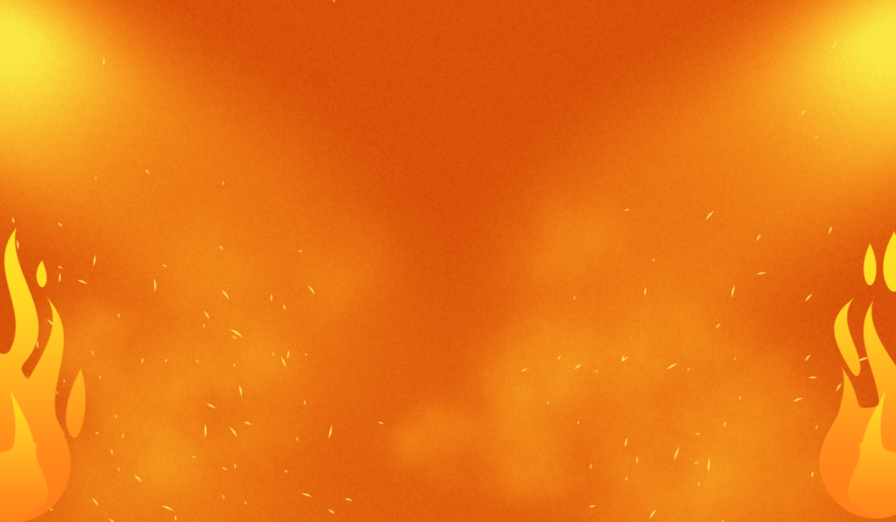
A Shadertoy shader for this background:

```glsl
// Fiery backdrop: two warm corner beams over deep orange, drifting smoke,
// scattered sparks and flat flames at both sides. Beams and smoke build one
// heat field that a colour ramp turns to light; flames are curved tongues.
// Lengths are percent of the canvas width.
#define AMBIENT 0.04
#define CORE_GLOW 0.56
#define BEAM_GLOW 0.46
#define SMOKE_HEAT 0.33
#define SPARK_CHANCE 0.42
#define GRAIN 0.065
#define FLAME_TOP vec3(1.0, 0.87, 0.14)
#define FLAME_BASE vec3(1.0, 0.50, 0.10)
#define SPARK_COLOR vec3(1.0, 0.88, 0.36)

float hash(vec2 p) {
    vec3 q = fract(vec3(p.xyx) * 0.1031);
    q += dot(q, q.yzx + 33.33);
    return fract((q.x + q.y) * q.z);
}

float noise(vec2 p) {
    vec2 i = floor(p), f = fract(p);
    f = f * f * (3.0 - 2.0 * f);
    return mix(mix(hash(i), hash(i + vec2(1, 0)), f.x),
               mix(hash(i + vec2(0, 1)), hash(i + vec2(1, 1)), f.x), f.y);
}

float fbm(vec2 p) {
    float sum = 0.0, amp = 0.5;
    for (int i = 0; i < 4; i++, amp *= 0.5) {
        sum += amp * noise(p);
        p = mat2(1.6, 1.2, -1.2, 1.6) * p + 7.1;
    }
    return sum;
}

vec3 heatColor(float h) {
    h = clamp(h, 0.0, 1.0);
    return vec3(0.98 - 0.15 * pow(1.0 - h, 3.0), 0.30 + 0.60 * h, 0.03 + h * (0.14 + 0.08 * h));
}

// Light from the top corner, bounded by two soft slanted edges
float beamHeat(vec2 m) {
    float d = length(m - vec2(1.0, 53.5));
    float upper = dot(m - vec2(19.5, 58.2), vec2(0.528, 0.848));
    float lower = dot(m - vec2(0.0, 36.0), vec2(-0.515, -0.858));
    float mask = smoothstep(1.5, -13.0, upper) * smoothstep(8.0, -7.0, lower);
    mask *= smoothstep(52.0, 30.0, m.x);
    return mask * (CORE_GLOW * exp(-d * d / 150.0) + BEAM_GLOW * exp(-d / 40.0));
}

// Soft puffs (x, y, radius), broken up by noise
float smoke(vec2 p) {
    const vec3 puffs[12] = vec3[12](
        vec3(16, 10, 8), vec3(26, 14, 7), vec3(9, 20, 4.5), vec3(39, 28, 5),
        vec3(23, 27, 6), vec3(48.8, 9.4, 3.4), vec3(58, 7.4, 3.8), vec3(61, 16, 6),
        vec3(63, 31, 5.5), vec3(75.5, 18, 6.5), vec3(86.5, 10, 6.5), vec3(75, 6, 7));
    vec2 w = p + 4.0 * (vec2(fbm(p * 0.22), fbm(p * 0.22 + 40.0)) - 0.47);
    float sum = 0.0;
    for (int i = 0; i < 12; i++) {
        vec2 d = (w - puffs[i].xy) / puffs[i].z;
        sum += exp(-dot(d, d)) * (1.0 - 0.6 * smoothstep(17.0, 28.0, puffs[i].y));
    }
    return (1.0 - exp(-1.4 * sum)) * (0.35 + 1.1 * fbm(p * 0.16 + 9.0));
}

// Tapered streaks, one per cell, in three grids
float sparks(vec2 p, float px) {
    float light = 0.0;
    for (int i = 0; i < 3; i++) {
        float size = 4.0 + 1.3 * float(i), shift = 7.3 * float(i);
        vec2 g = p / size + shift, id = floor(g);
        vec2 home = (id + 0.5 - shift) * size;
        vec2 jitter = vec2(hash(id + 3.0), hash(id + 19.0)) - 0.5;
        vec2 q = (fract(g) - 0.5 - 0.6 * jitter) * size;
        float r = hash(id + 53.0);
        float chance = SPARK_CHANCE * smoothstep(44.0, 16.0, home.y)
            * smoothstep(2.0, 18.0, abs(home.x - 50.0)) * (home.x < 50.0 ? 1.0 : 0.6) + 0.015;
        float a = (home.x < 50.0 ? -1.0 : 0.8) + 1.6 * (hash(id + 87.0) - 0.5);
        q = mat2(cos(a), -sin(a), sin(a), cos(a)) * q;
        float len = 0.2 + 0.55 * r * r;
        float d = abs(q.y + 0.12 * q.x * q.x) - 0.11 * (1.0 - q.x * q.x / (len * len));
        light += step(hash(id + 71.0), chance) * smoothstep(px, -px, d) * (0.5 + 0.5 * r);
    }
    return min(light, 1.0);
}

// Tongue between two heights; spine holds Bezier x controls from base to tip
float tongue(vec2 p, vec2 span, vec4 spine, float width, float taper) {
    float t = clamp((p.y - span.x) / (span.y - span.x), 0.0, 1.0), s = 1.0 - t;
    float center = dot(spine, vec4(s * s * s, 3.0 * s * s * t, 3.0 * s * t * t, t * t * t));
    float side = abs(p.x - center) - width * (1.0 - pow(t, taper));
    return max(side * 0.8, max(span.x - p.y, p.y - span.y));
}

// Loose drop: a tongue closed at its base
float drop(vec2 p, vec2 span, vec4 spine, float width) {
    float t = clamp((p.y - span.x) / (span.y - span.x), 0.0, 1.0);
    return tongue(p, span, spine, width * sqrt(t), 1.5);
}

float blend(float a, float b) {
    float h = max(0.8 - abs(a - b), 0.0);
    return min(a, b) - h * h / 3.2;
}

float leftFlame(vec2 p) {
    float d = length(p - vec2(1.3, 6.5)) - 6.6;
    d = blend(d, length(p - vec2(-1.5, 14.5)) - 4.6);
    d = blend(d, tongue(p, vec2(15.2, 32.8), vec4(-2, 8.5, -1.2, 1.8), 1.3, 4.0));
    d = blend(d, tongue(p, vec2(10, 25), vec4(4.2, 2.4, 8.9, 5.3), 2.7, 1.0));
    d = min(d, drop(p, vec2(26.2, 29.2), vec4(4.7, 4.7, 4.5, 4.7), 1.2));
    return min(d, drop(p, vec2(9.4, 17.1), vec4(8.3, 8.2, 8.8, 9), 2.2));
}

float rightFlame(vec2 p) {
    float d = length(p - vec2(2.3, 6.6)) - 6.2;
    d = blend(d, tongue(p, vec2(6, 17.2), vec4(5.5, 6, 4.2, 6), 2.7, 1.0));
    d = blend(d, tongue(p, vec2(9, 24.6), vec4(0.5, -3, 5, 2.6), 2.6, 1.3));
    d = min(d, drop(p, vec2(16.3, 24.9), vec4(4.4, 4.8, 7.8, 4.8), 2.0));
    d = min(d, drop(p, vec2(26.4, 31.1), vec4(2.9), 1.5));
    return min(d, drop(p, vec2(25.7, 32.4), vec4(0.2), 2.6));
}

float innerFlame(vec2 m) {
    float d = length(m - vec2(1.0, 4.0)) - 3.9;
    d = blend(d, tongue(m, vec2(4, 14.6), vec4(0.5, 4, 2.5, 1.2), 2.0, 1.0));
    return blend(d, tongue(m, vec2(2, 8.5), vec4(3.5, 5.5, 2.5, 3.8), 1.4, 1.0));
}

void mainImage(out vec4 fragColor, in vec2 fragCoord) {
    float px = 100.0 / iResolution.x;
    vec2 p = fragCoord * px;
    vec2 m = vec2(min(p.x, 100.0 - p.x), p.y);

    // Heat field
    float heat = AMBIENT + 0.08 * smoothstep(38.0, 15.0, p.y) * smoothstep(0.0, 15.0, m.x);
    heat += beamHeat(m) + SMOKE_HEAT * smoke(p);
    heat += 0.12 * smoothstep(14.0, 0.0, p.y) * smoothstep(46.0, 20.0, m.x);
    heat += GRAIN * (noise(p * 4.7) - 0.5);
    vec3 color = heatColor(heat);

    // Sparks, then flames
    color = mix(color, SPARK_COLOR, sparks(p, px));
    float flame = p.x < 50.0 ? leftFlame(m) : rightFlame(m);
    vec3 fire = mix(FLAME_BASE, FLAME_TOP, smoothstep(2.0, 30.0, p.y));
    vec3 inner = mix(FLAME_BASE, FLAME_TOP, smoothstep(-2.0, 17.0, p.y));
    fire = mix(fire, inner, smoothstep(px, -px, innerFlame(m)));
    color = mix(color, fire, smoothstep(px, -px, flame));
    fragColor = vec4(color, 1.0);
}
```
